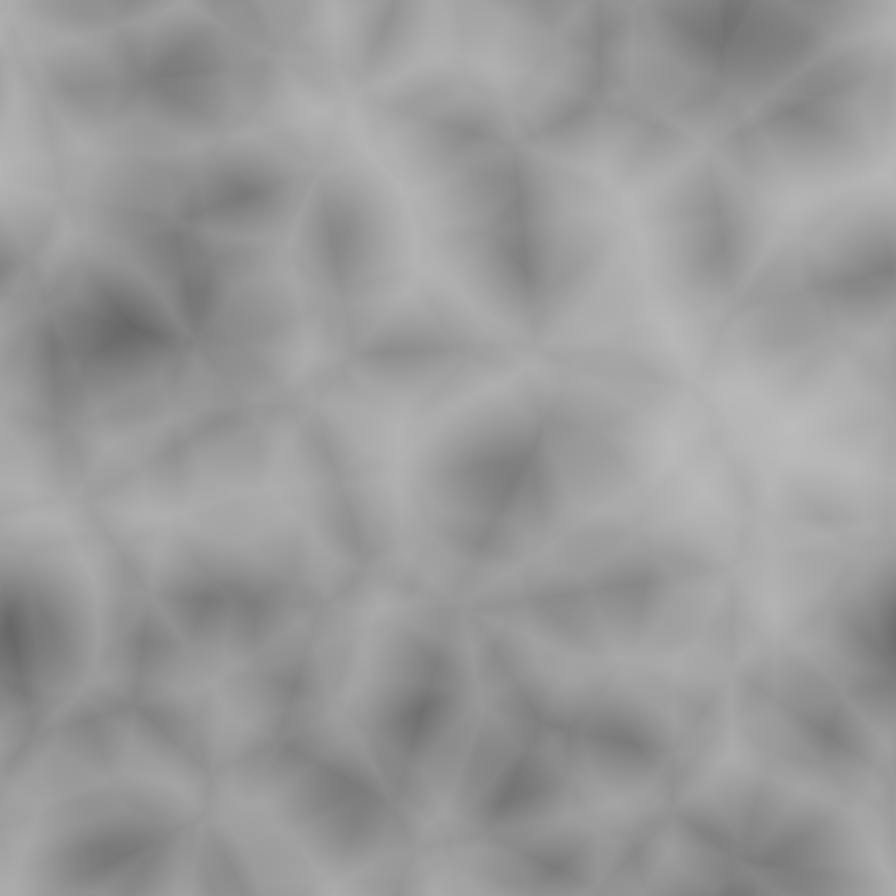
A WebGL 2 fragment shader for this texture:

```glsl
#version 300 es
precision highp float;
// Soft grey clouds with creased valleys and thin pale ridges.
// Two octaves of cellular noise, each the distance to the second nearest
// scattered point, are summed and toned; wrapped cells make it tile.

uniform vec2 u_resolution;
out vec4 outColor;

const float BASE_CELLS = 5.0;    // cells across the canvas, first octave
const int OCTAVES = 2;
const float GAIN = 0.36;         // weight of each finer octave
const float FIELD_MEAN = 0.985;
const float FIELD_SPREAD = 0.21;
const float MID_GREY = 0.615;
const float CONTRAST = 0.058;
const float SHOULDER = 0.006;    // holds back the brightest parts

// Integer hash: two random values in 0..1 for a cell
vec2 hash2(ivec2 cell, int seed) {
    uvec2 v = uvec2(cell) + uvec2(seed * 37, seed * 91);
    v = v * 1664525u + 1013904223u;
    v.x += v.y * 1664525u;
    v.y += v.x * 1664525u;
    v ^= v >> 16u;
    v.x += v.y * 1664525u;
    v.y += v.x * 1664525u;
    v ^= v >> 16u;
    return vec2(v & 0xffffu) / 65536.0;
}

// Distance to the second nearest point; cells repeat after the given count
float secondDistance(vec2 p, float cells, int seed) {
    vec2 home = floor(p);
    float nearest = 1e3;
    float second = 1e3;
    for (int y = -2; y <= 2; y++) {
        for (int x = -2; x <= 2; x++) {
            vec2 cell = home + vec2(x, y);
            vec2 wrapped = mod(cell, cells);
            vec2 offset = cell + hash2(ivec2(wrapped + 0.5), seed) - p;
            float d = dot(offset, offset);
            second = min(second, max(nearest, d));
            nearest = min(nearest, d);
        }
    }
    return sqrt(second);
}

// Sum of octaves, doubling the cell count each time
float cellularClouds(vec2 uv, float cells, float gain) {
    float sum = 0.0;
    float weight = 1.0;
    for (int i = 0; i < OCTAVES; i++) {
        sum += weight * secondDistance(uv * cells, cells, i + 3);
        cells *= 2.0;
        weight *= gain;
    }
    return sum;
}

// Maps the field to grey, with deep darks and compressed lights
float toneCurve(float field) {
    float t = (field - FIELD_MEAN) / FIELD_SPREAD;
    return MID_GREY + t * (CONTRAST - SHOULDER * t);
}

void main() {
    vec2 uv = gl_FragCoord.xy / u_resolution;
    float grey = toneCurve(cellularClouds(uv, BASE_CELLS, GAIN));
    outColor = vec4(vec3(grey), 1.0);
}
```
